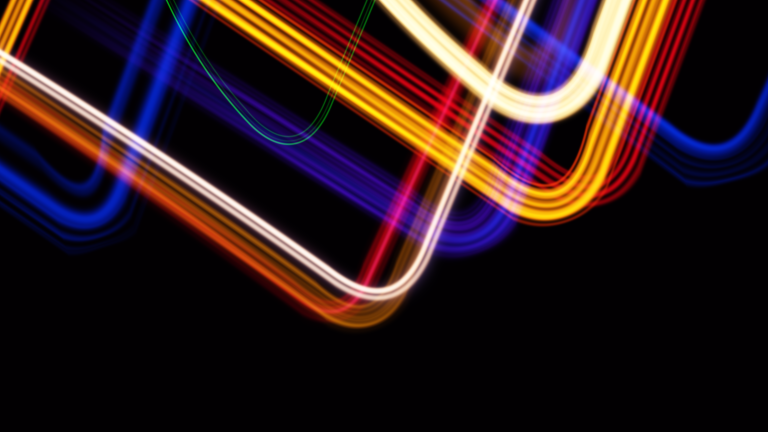
Reproduce this background procedurally as a WebGL 1 fragment shader.

```glsl
precision highp float;

uniform vec2 u_resolution;

#define EXPOSURE 1.0
#define STREAK_AMOUNT 0.55
#define STREAK_SCALE 110.0
#define DRIFT_SCALE 2.5
#define STRAND_VARIATION 0.35
#define MAX_STRANDS 7
#define BACKGROUND vec3(0.006, 0.0, 0.008)

const vec3 WHITE = vec3(3.2, 2.4, 1.9);
const vec3 HOT = vec3(5.5, 3.5, 1.5);
const vec3 YELLOW = vec3(4.2, 1.5, 0.03);
const vec3 EMBER = vec3(1.5, 0.22, 0.01);
const vec3 AMBER = vec3(0.75, 0.32, 0.01);
const vec3 RED = vec3(1.2, 0.01, 0.05);
const vec3 PINK = vec3(1.1, 0.08, 0.25);
const vec3 BLUE = vec3(0.01, 0.15, 1.4);
const vec3 VIOLET = vec3(0.2, 0.02, 0.75);
const vec3 GREEN = vec3(0.01, 0.75, 0.06);

vec2 gradientAt(vec2 cell) {
  float angle = 6.2832 * fract(sin(dot(cell, vec2(127.1, 311.7))) * 43758.5);
  return vec2(cos(angle), sin(angle));
}

float gradientNoise(vec2 p) {
  vec2 i = floor(p), f = fract(p);
  vec2 u = f * f * (3.0 - 2.0 * f);
  vec2 e = vec2(1.0, 0.0);
  float low = mix(dot(gradientAt(i), f), dot(gradientAt(i + e), f - e), u.x);
  float high = mix(dot(gradientAt(i + e.yx), f - e.yx),
                   dot(gradientAt(i + e.xx), f - e.xx), u.x);
  return mix(low, high, u.y);
}

// Rounded V through three points: x = signed distance, positive outside,
// y = 0 on the left arm to 1 on the right arm.
vec2 hook(vec2 p, vec2 left, vec2 tip, vec2 right, float rounding, float bend) {
  vec2 leftDir = normalize(left - tip);
  vec2 rightDir = normalize(right - tip);
  vec2 leftNormal = vec2(-leftDir.y, leftDir.x);
  vec2 rightNormal = vec2(rightDir.y, -rightDir.x);
  float along = max(dot(p - tip, leftDir), 0.0);
  float a = dot(p - tip, leftNormal) - bend * along * along;
  float b = dot(p - tip, rightNormal);
  float side = clamp(0.5 + 0.5 * (b - a) / rounding, 0.0, 1.0);
  float field = mix(a, b, side) + rounding * side * (1.0 - side);
  return vec2(field / length(mix(leftNormal, rightNormal, side)), side);
}

// Parallel soft strands along a hook; bundle = count, half spread, strand width.
vec3 trail(vec2 path, vec3 leftLight, vec3 rightLight, vec3 bundle) {
  float width = max(bundle.z, 0.8 / u_resolution.y);
  float sum = 0.0;
  for (int i = 0; i < MAX_STRANDS; i++) {
    float n = float(i);
    if (n >= bundle.x) break;
    float offset = bundle.y * ((2.0 * n + 1.0) / bundle.x - 1.0);
    float level = 1.0 + STRAND_VARIATION * sin(n * 2.4 + bundle.x);
    float d = (path.x - offset) / width;
    sum += level * exp(-d * d);
  }
  return sum * mix(leftLight, rightLight, path.y);
}

// Fine streaks that follow a hook.
float streaks(vec2 path, vec2 p) {
  vec2 q = vec2(path.x * STREAK_SCALE, p.x * DRIFT_SCALE);
  return max(1.0 + 2.0 * STREAK_AMOUNT * gradientNoise(q), 0.0);
}

void main() {
  vec2 p = gl_FragCoord.xy / u_resolution.y;
  p.x += 0.5 * (16.0 / 9.0 - u_resolution.x / u_resolution.y);
  vec3 light = vec3(0.0);

  // Blue and violet loops
  vec2 path = hook(p, vec2(0.0, 0.606), vec2(0.234, 0.444), vec2(0.44, 1.0), 0.13, 0.0);
  light += trail(path, BLUE * 0.6, BLUE * 0.7, vec3(1.0, 0.0, 0.016));
  light += trail(path + vec2(0.07, 0.0), BLUE * 0.15, BLUE * 0.4, vec3(2.0, 0.015, 0.01));
  light += streaks(path, p) * trail(path - vec2(0.03, 0.0), BLUE * 0.22, BLUE * 0.08, vec3(4.0, 0.045, 0.006));
  path = hook(p, vec2(1.47, 0.757), vec2(1.69, 0.593), vec2(1.875, 1.0), 0.16, 0.0);
  light += trail(path, BLUE * 0.75, BLUE * 0.5, vec3(2.0, 0.012, 0.008));
  light += streaks(path, p) * trail(path - vec2(0.035, 0.0), BLUE * 0.2, BLUE * 0.12, vec3(5.0, 0.045, 0.006));
  path = hook(p, vec2(0.164, 1.0), vec2(1.111, 0.405), vec2(1.331, 1.0), 0.16, 0.0);
  float fade = smoothstep(0.0, 0.9, p.x);
  light += fade * streaks(path, p) * trail(path, VIOLET * 0.6, VIOLET * 0.6, vec3(5.0, 0.05, 0.012));
  light += fade * trail(path - vec2(0.025, 0.0), BLUE * 0.15, BLUE * 0.6, vec3(2.0, 0.02, 0.009));

  // Amber and red bands beneath the white trail
  path = hook(p, vec2(0.0, 0.856), vec2(0.868, 0.213), vec2(1.204, 1.0), 0.15, 0.03);
  light += streaks(path, p) * trail(path, AMBER * 0.8, AMBER * 0.5, vec3(3.0, 0.028, 0.011));
  path = hook(p, vec2(0.0, 0.833), vec2(0.796, 0.231), vec2(1.146, 1.0), 0.13, 0.03);
  light += streaks(path, p) * trail(path, RED * 0.35, RED * 0.4, vec3(2.0, 0.02, 0.014));
  light += trail(path, RED * 0.25, PINK * 0.8, vec3(1.0, 0.0, 0.005));

  // Red strands and the yellow bundle
  path = hook(p, vec2(0.671, 1.0), vec2(1.407, 0.5), vec2(1.593, 1.0), 0.16, 0.0);
  light += streaks(path, p) * trail(path, RED * 0.75, RED, vec3(4.0, 0.04, 0.006));
  path = hook(p, vec2(0.523, 1.0), vec2(1.317, 0.461), vec2(1.516, 1.0), 0.18, 0.0);
  light += streaks(path, p) * trail(path, YELLOW, YELLOW, vec3(3.0, 0.036, 0.0085));
  light += trail(path, EMBER * 0.6, EMBER * 0.6, vec3(2.0, 0.09, 0.0035));

  // Strands crossing the upper left corner
  path = hook(p, vec2(-0.5, 0.9), vec2(-0.093, 0.676), vec2(0.05, 1.0), 0.05, 0.0);
  light += trail(path, YELLOW, YELLOW * 0.7, vec3(3.0, 0.025, 0.006));
  light += trail(path - vec2(0.05, 0.0), RED, RED * 0.6, vec3(2.0, 0.012, 0.005));

  // Thin green loop
  path = hook(p, vec2(0.347, 0.854), vec2(0.704, 0.606), vec2(0.868, 1.0), 0.16, -0.6);
  light += trail(path, GREEN, GREEN * 0.5, vec3(1.0, 0.0, 0.002));
  light += trail(path + vec2(0.012, 0.0), GREEN * 0.25, GREEN * 0.4, vec3(2.0, 0.01, 0.002));

  // Hot loop with a golden haze inside
  path = hook(p, vec2(0.914, 0.926), vec2(1.31, 0.669), vec2(1.431, 1.0), 0.22, -0.24);
  light += streaks(path, p) * trail(path, HOT * 0.8, HOT, vec3(3.0, 0.026, 0.011));
  light += trail(path + vec2(0.1, 0.0), AMBER * 0.5, AMBER * 0.2, vec3(2.0, 0.04, 0.025));

  // Double white trail with a mauve fringe
  path = hook(p, vec2(0.0, 0.924), vec2(0.919, 0.252), vec2(1.227, 1.0), 0.18, 0.036);
  light += trail(path, WHITE, mix(WHITE, YELLOW, 0.2) * 0.8, vec3(2.0, 0.016, 0.0055));
  light += trail(path, vec3(0.25, 0.13, 0.2), vec3(0.2, 0.14, 0.3), vec3(1.0, 0.0, 0.022));

  gl_FragColor = vec4(BACKGROUND + 1.0 - exp(-EXPOSURE * light), 1.0);
}
```
